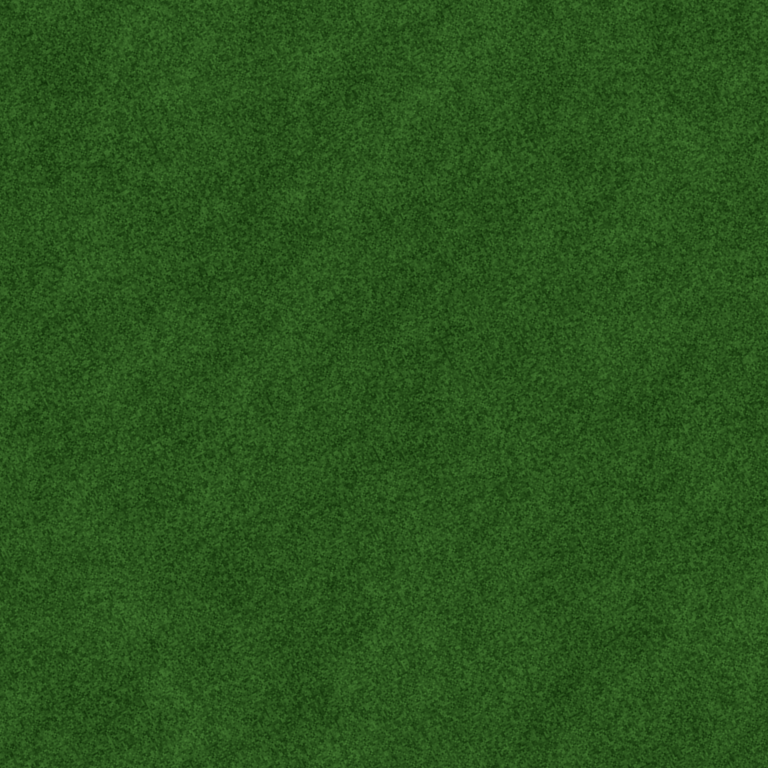
Give the GLSL for this texture, as a WebGL 1 fragment shader.

```glsl
precision highp float;

uniform vec2 u_resolution;

const vec3 DARK_GREEN = vec3(0.11, 0.25, 0.068);
const vec3 LIGHT_GREEN = vec3(0.23, 0.42, 0.162);
const float MEAN_TONE = 0.48;

const float FINE_CELLS = 450.0;
const float FINE_CONTRAST = 1.05;
const float COARSE_CELLS = 290.0;
const float COARSE_CONTRAST = 0.5;

const int MOTTLE_OCTAVES = 3;
const float MOTTLE_CELLS = 14.0;
const float MOTTLE_GROWTH = 2.2;
const float MOTTLE_CONTRAST = 0.17;
const float MOTTLE_ANGLE = 0.65;
const vec2 MOTTLE_STRETCH = vec2(0.6, 1.15);

float hash(vec2 cell) {
  vec3 p = fract(cell.xyx * 0.1031);
  p += dot(p, p.yzx + 33.33);
  return fract((p.x + p.y) * p.z);
}

vec2 rotate(vec2 p, float angle) {
  float c = cos(angle);
  float s = sin(angle);
  return vec2(c * p.x + s * p.y, c * p.y - s * p.x);
}

// Smooth value noise centred on zero
float noise(vec2 p) {
  vec2 cell = floor(p);
  vec2 f = fract(p);
  vec2 w = f * f * (3.0 - 2.0 * f);
  float low = mix(hash(cell), hash(cell + vec2(1.0, 0.0)), w.x);
  float high = mix(hash(cell + vec2(0.0, 1.0)), hash(cell + 1.0), w.x);
  return mix(low, high, w.y) - 0.5;
}

// Dense speckle; turned grids keep the cells out of step with the screen
float grain(vec2 uv) {
  float fine = noise(rotate(uv, 0.47) * FINE_CELLS + 611.0);
  float coarse = noise(rotate(uv, 1.13) * COARSE_CELLS + 437.0);
  return FINE_CONTRAST * fine + COARSE_CONTRAST * coarse;
}

// Faint cloudy patches drawn out along a rising diagonal
float mottle(vec2 uv) {
  float sum = 0.0;
  float cells = MOTTLE_CELLS;
  for (int i = 0; i < MOTTLE_OCTAVES; i++) {
    float octave = float(i);
    vec2 p = rotate(uv, MOTTLE_ANGLE + 0.25 * octave) * MOTTLE_STRETCH;
    sum += noise(p * cells + 57.0 * (octave + 1.0));
    cells *= MOTTLE_GROWTH;
  }
  return MOTTLE_CONTRAST * sum;
}

void main() {
  vec2 uv = gl_FragCoord.xy / min(u_resolution.x, u_resolution.y);
  float tone = MEAN_TONE + grain(uv) + mottle(uv);
  vec3 color = mix(DARK_GREEN, LIGHT_GREEN, tone);
  gl_FragColor = vec4(clamp(color, 0.0, 1.0), 1.0);
}
```
